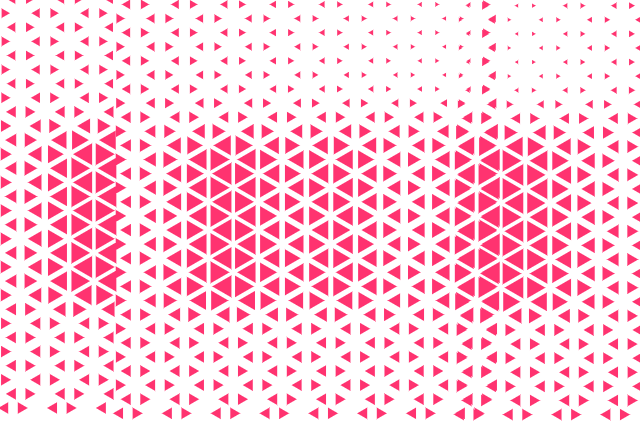
This pattern is drawn by a WebGL 2 fragment shader. Its source:

```glsl
#version 300 es
precision highp float;
// Pink halftone of left- and right-pointing triangles on a triangular lattice.
// Three offset panels of the same lattice are joined; smooth size fields
// swell the triangles in a middle band and thin them towards the top.

uniform vec2 u_resolution;
out vec4 fragColor;

// Lengths are in design units: the canvas is UNITS_WIDE across, y runs down.
const float UNITS_WIDE = 768.0;
const float STRIP = 29.3;          // width of one column of triangles
const float ROW = 16.92;           // vertical step between triangles
const float LAST_ROW = 29.0;
const float LAST_ROW_SHIFT = 9.2;  // the final row slides to the left
const float SEAM = 138.0;          // border of the first two panels
const vec2 LEFT_ORIGIN = vec2(-33.8, -1.1);
const vec2 MID_ORIGIN = vec2(162.6, 5.3);
const vec2 RIGHT_ORIGIN = vec2(571.6, 6.8);
const float LOW_SIZE = 12.0;       // triangle width below the band
const vec3 PAPER = vec3(1.0);
const vec3 PINK = vec3(1.0, 0.2, 0.44);

float bump(float x, float center, float width) {
    float t = (x - center) / width;
    return exp(-t * t);
}

// Width of a triangle centred at x, on a row y below the panel top.
float triangleSize(float x, float y) {
    float top = 10.0 - 6.0 * clamp((x - 170.0) / 400.0, 0.0, 1.0)
              + 3.0 * clamp((x - 620.0) / 140.0, 0.0, 1.0)
              + 5.0 * bump(x, 586.0, 12.0);
    float base = mix(top, LOW_SIZE, smoothstep(95.0, 155.0, y));

    float swell = x < SEAM ? 11.0 * bump(x, 112.0, 70.0)
                : 11.0 * bump(x, 272.0, 75.0)
                + 8.0 * bump(x, 410.0, 60.0)
                + 10.5 * bump(x, 615.0, 95.0);
    float band = smoothstep(138.0, 190.0, y) * (1.0 - smoothstep(345.0, 400.0, y));
    return base + swell * band;
}

// Signed distance to a triangle pointing along +x, centred on its centroid.
float triangleDistance(vec2 p, float size) {
    return max(-p.x, 0.5 * p.x + 0.8660254 * abs(p.y)) - size / 3.0;
}

// Distance to one lattice panel, limited to a range of strips.
float panelDistance(vec2 p, vec2 origin, float firstStrip, float lastStrip) {
    vec2 local = p - origin;
    float nearest = 1e3;
    float firstRow = floor(local.y / ROW);
    for (int k = 0; k < 2; k++) {
        float row = firstRow + float(k);
        if (row > LAST_ROW) continue;
        float isLast = step(LAST_ROW - 0.5, row);
        float shift = LAST_ROW_SHIFT * isLast;
        float x = local.x + shift;
        float strip = floor(x / STRIP);
        if (strip < firstStrip || strip > lastStrip) continue;

        // Neighbours alternate direction; the last row repeats the one above.
        float parity = mod(strip + row - isLast, 2.0);
        float facing = 1.0 - 2.0 * parity;
        float centerX = (strip + (1.0 + parity) / 3.0) * STRIP;
        float size = triangleSize(origin.x + centerX - shift, row * ROW + MID_ORIGIN.y);
        vec2 q = vec2(facing * (x - centerX), local.y - row * ROW);
        nearest = min(nearest, triangleDistance(q, size));
    }
    return nearest;
}

void main() {
    float pixel = UNITS_WIDE / u_resolution.x;
    vec2 p = vec2(gl_FragCoord.x, u_resolution.y - gl_FragCoord.y) * pixel;

    // The middle and right panels overlap by two strips.
    float d = panelDistance(p, LEFT_ORIGIN, 0.0, 5.0);
    d = min(d, panelDistance(p, MID_ORIGIN, -1.0, 14.0));
    d = min(d, panelDistance(p, RIGHT_ORIGIN, -1.0, 7.0));

    float coverage = clamp(0.5 - d / pixel, 0.0, 1.0);
    fragColor = vec4(mix(PAPER, PINK, coverage), 1.0);
}
```
